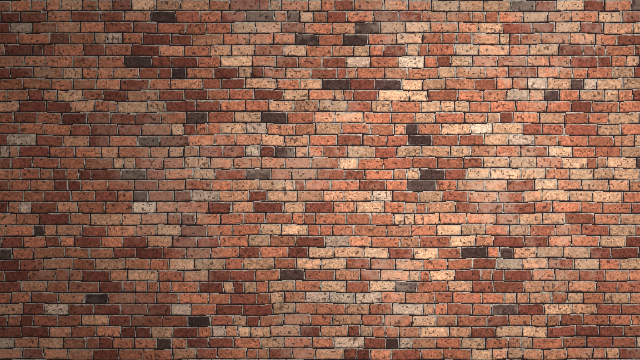
Reproduce this texture procedurally as a WebGL 1 fragment shader.

```glsl
precision highp float;
// A weathered brick wall: 32 uneven courses of about 28 bricks each, lit from the right.
// Jittered joints bound each brick as a rounded box; hashes pick its tone, and
// layered noise adds grain, pits, lime stains and broken, shadowed mortar.

uniform vec2 u_resolution;

// Layout, measured in course heights
const float COURSES = 32.0;
const float BRICK_LENGTH = 2.22;
const float LENGTH_JITTER = 0.30;
const float SHORT_SHARE = 0.11;
const float JOINT_HALF = 0.075;
const float CORNER = 0.10;
const float EDGE_WEAR = 0.10;
const float WOBBLE = 0.20;

// Wear and light
const float CHARRED_SHARE = 0.035;
const float PALE_SHARE = 0.035;
const float GRAIN = 0.34;
const float STAIN = 0.50;
const vec2 LIGHT_CENTER = vec2(0.74, 0.54);
const float LIGHT_MIN = 0.62;
const float LIGHT_MAX = 1.17;

const vec3 DEEP_RED = vec3(0.48, 0.26, 0.21);
const vec3 ORANGE = vec3(0.70, 0.43, 0.32);
const vec3 TAN = vec3(0.77, 0.59, 0.46);
const vec3 CHARRED = vec3(0.25, 0.20, 0.19);
const vec3 LIME = vec3(0.79, 0.70, 0.61);
const vec3 MORTAR = vec3(0.64, 0.60, 0.55);
const vec3 SHADOW = vec3(0.17, 0.12, 0.12);

float hash(vec2 p) {
  vec3 h = fract(vec3(p.xyx) * 0.1031);
  h += dot(h, h.yzx + 33.33);
  return fract((h.x + h.y) * h.z);
}

float noise(vec2 p) {
  vec2 i = floor(p), f = fract(p);
  f = f * f * (3.0 - 2.0 * f);
  float low = mix(hash(i), hash(i + vec2(1.0, 0.0)), f.x);
  float high = mix(hash(i + vec2(0.0, 1.0)), hash(i + vec2(1.0, 1.0)), f.x);
  return mix(low, high, f.y);
}

float fbm(vec2 p) {
  float sum = 0.0, weight = 0.533;
  for (int i = 0; i < 4; i++) {
    sum += weight * noise(p);
    p = p * 2.03 + 17.3;
    weight *= 0.5;
  }
  return sum;
}

float jointAt(float i, float course) {
  return i + (hash(vec2(i, course + 71.0)) - 0.5) * LENGTH_JITTER;
}

// Left edge, right edge and identity of the brick at x
vec3 brickSpan(float x, float course) {
  float i = floor(x);
  if (x < jointAt(i, course)) i -= 1.0;
  else if (x >= jointAt(i + 1.0, course)) i += 1.0;
  vec3 span = vec3(jointAt(i, course), jointAt(i + 1.0, course), i);
  if (hash(vec2(i + 37.0, course)) < SHORT_SHARE) {
    float middle = 0.5 * (span.x + span.y);
    if (x < middle) span.y = middle;
    else span = vec3(middle, span.y, i + 0.5);
  }
  return span;
}

float roundBox(vec2 p, vec2 halfSize, float radius) {
  vec2 q = abs(p) - halfSize + radius;
  return length(max(q, 0.0)) + min(max(q.x, q.y), 0.0) - radius;
}

vec3 brickColor(vec2 id, vec2 q, float lit) {
  float tone = hash(id + 5.7) + 0.30 * (lit - 0.5);
  vec3 color = mix(DEEP_RED, ORANGE, smoothstep(0.0, 0.55, tone));
  color = mix(color, TAN, smoothstep(0.55, 1.0, tone));
  float kind = hash(id + 91.3);
  color = mix(color, CHARRED, 0.85 * step(kind, CHARRED_SHARE));
  color = mix(color, LIME, 0.75 * step(1.0 - PALE_SHARE, kind));
  color *= 0.86 + 0.28 * hash(id + 43.1);
  // Grain, lime stains and pits
  color *= 1.0 + GRAIN * (fbm(q * vec2(3.0, 4.5)) + noise(q * 9.0) - 1.0);
  float stain = smoothstep(0.48, 0.76, fbm(q * 0.23 + 8.0) + 0.35 * (fbm(q * 2.2) - 0.5));
  color = mix(color, LIME, STAIN * stain * (0.45 + 0.55 * lit));
  float pits = smoothstep(0.76, 0.90, noise(q * 5.5 + 60.0));
  return mix(color, SHADOW, 0.50 * pits);
}

void main() {
  vec2 uv = gl_FragCoord.xy / u_resolution;
  vec2 q = gl_FragCoord.xy * COURSES / u_resolution.y;
  float pixel = COURSES / u_resolution.y;
  float lit = 1.0 - smoothstep(0.05, 0.85, length((uv - LIGHT_CENTER) * vec2(1.0, 0.72)));

  // Brick shape, with wavering courses and chipped edges
  vec2 laid = q + WOBBLE * (vec2(noise(q * 0.7), noise(q * 0.35 + 30.0)) - 0.5);
  float course = floor(laid.y);
  float shift = 0.5 * mod(course, 2.0) + 0.3 * hash(vec2(course, 3.0));
  vec3 span = brickSpan(laid.x / BRICK_LENGTH + shift, course);
  vec2 id = vec2(span.z, course);
  vec2 size = vec2((span.y - span.x) * BRICK_LENGTH, 1.0);
  vec2 local = vec2((laid.x / BRICK_LENGTH + shift - span.x) * BRICK_LENGTH, fract(laid.y)) - 0.5 * size;
  float gap = JOINT_HALF * (0.7 + 0.6 * hash(id + 12.9));
  float d = roundBox(local, 0.5 * size - gap, CORNER) + EDGE_WEAR * (noise(q * 3.7) - 0.5);
  float cover = 1.0 - smoothstep(-0.75 * pixel, 0.75 * pixel, d);

  // Mortar is dark under each brick and at its left end, pale elsewhere
  float under = 1.0 - smoothstep(-0.48, -0.32, local.y);
  float beside = 1.0 - smoothstep(0.0, 0.20, local.x + 0.5 * size.x);
  float recess = max(under, 0.7 * beside) + 1.3 * (fbm(q * 0.9 + 20.0) - 0.48);
  vec3 mortar = MORTAR * (0.78 + 0.44 * noise(q * 6.0));
  mortar = mix(mortar, SHADOW, 0.95 * smoothstep(0.15, 0.75, recess));

  vec3 brick = brickColor(id, q, lit);
  brick *= 1.0 - 0.30 * smoothstep(-0.14, 0.0, d) * step(local.y, 0.0);
  vec3 color = mix(mortar, brick, cover);
  color *= mix(LIGHT_MIN, LIGHT_MAX, lit) * (0.92 + 0.16 * fbm(q * 0.15 + 50.0));
  gl_FragColor = vec4(clamp(color, 0.0, 1.0), 1.0);
}
```
